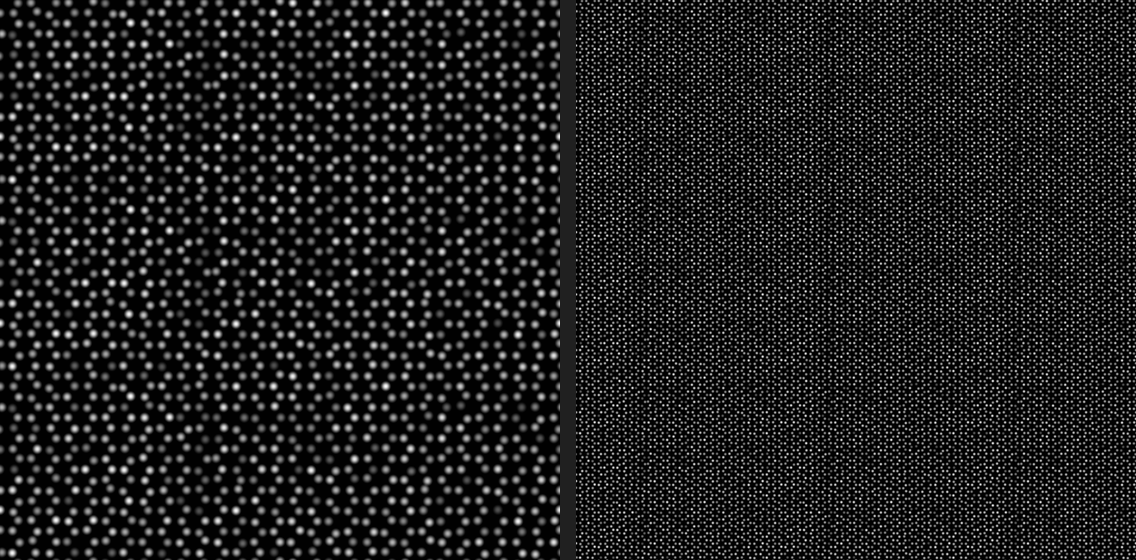
Left: one tile. Right: repeated 3 by 3.
Write a three.js fragment shader that draws this pattern.

```glsl
// Soft grey dots on black in a honeycomb lattice, with uneven brightness and slight jitter.
varying vec2 vUv;

const float COLUMNS = 15.0;       // dot pairs across
const float ROWS = 54.0;          // dot rows up, must be even
const float ROW_CYCLE = 18.0;     // rows before the variation repeats, divides ROWS
const float ROW_OFFSET = 0.73;    // height of the first row, in rows
const float PAIR_GAP = 1.0 / 3.0; // distance within a pair, in columns
const float DOT_RADIUS = 0.01055; // outer end of the soft falloff
const float JITTER = 0.0034;      // largest displacement of a dot
const float MEAN_GLOW = 0.66;
const float GLOW_SPREAD = 0.14;   // common brightness variation
const float GLOW_OUTLIER = 0.20;  // extra variation of rare dots
const vec3 BACKGROUND = vec3(0.003);
const vec3 DOT_COLOR = vec3(1.0);

// Three random values from -1 to 1 for one dot.
vec3 signedHash(vec3 id) {
  vec3 p = fract((id + 1.7) * vec3(0.1031, 0.1130, 0.0973));
  p += dot(p, p.yxz + 33.33);
  return fract((p.xxy + p.yzz) * p.zyx * 7.31) * 2.0 - 1.0;
}

// Whole-number index wrapped into 0 .. period - 1.
float wrapIndex(float index, float period) {
  return floor(mod(index + 0.5, period));
}

// Rounded falloff, 1 at the centre and 0 at the radius.
float softDot(vec2 offset) {
  float falloff = max(0.0, 1.0 - dot(offset, offset) / (DOT_RADIUS * DOT_RADIUS));
  return falloff * falloff;
}

void main() {
  float baseRow = floor(vUv.y * ROWS - ROW_OFFSET);
  float glow = 0.0;

  // Nearest left and right dot in the rows below and above.
  for (int r = 0; r < 2; r++) {
    float row = baseRow + float(r);
    float stagger = 0.5 * wrapIndex(row, 2.0);
    for (int s = 0; s < 2; s++) {
      float side = float(s);
      float shift = stagger + side * PAIR_GAP;
      float column = floor(vUv.x * COLUMNS - shift + 0.5);
      vec2 center = vec2((column + shift) / COLUMNS, (row + ROW_OFFSET) / ROWS);

      vec3 id = vec3(wrapIndex(column, COLUMNS), wrapIndex(row, ROW_CYCLE), side * 7.0);
      vec3 vary = signedHash(id);
      center += JITTER * vary.xy * vary.xy * vary.xy;
      float peak = MEAN_GLOW + GLOW_SPREAD * vary.z
                 + GLOW_OUTLIER * vary.z * vary.z * vary.z * vary.z * vary.z;
      glow += peak * softDot(vUv - center);
    }
  }

  gl_FragColor = vec4(mix(BACKGROUND, DOT_COLOR, min(glow, 1.0)), 1.0);
}
```
